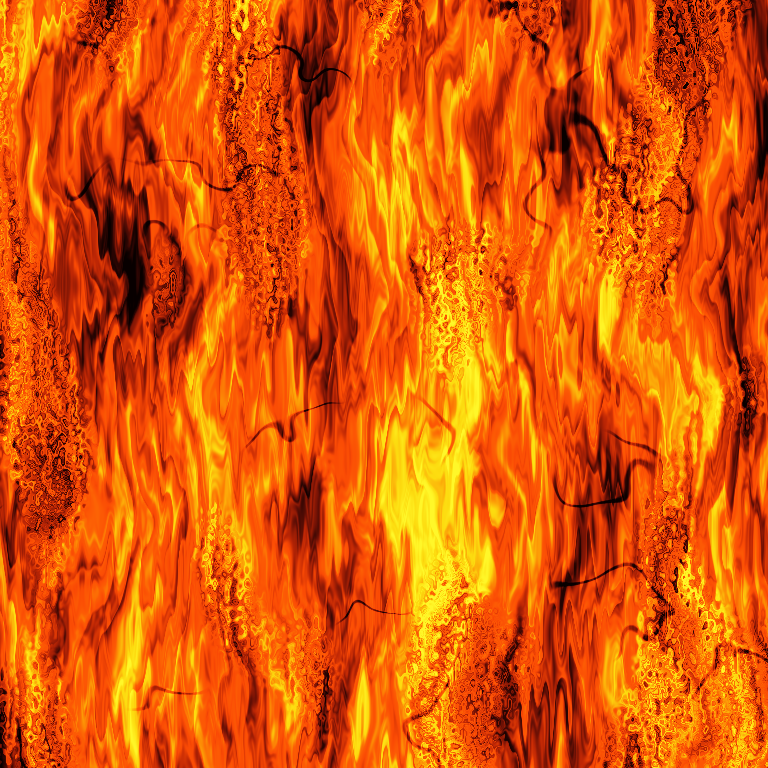
Reproduce this texture procedurally as a three.js fragment shader.

```glsl
// A wall of fire: tall flame sheets, streaks, charred speckle and dark twigs.
// Gradient noise stretched upward is warped and torn into a heat field, which
// has roughly unit variance and is then coloured by a black-to-yellow ramp.
varying vec2 vUv;

vec2 gradientAt(vec2 cell) {
  float angle = 6.2832 * fract(sin(dot(cell, vec2(127.1, 311.7))) * 43758.545);
  return vec2(cos(angle), sin(angle));
}

// Gradient noise scaled to a standard deviation of about one
float noise(vec2 p) {
  vec2 i = floor(p);
  vec2 f = p - i;
  vec2 u = f * f * f * (f * (f * 6.0 - 15.0) + 10.0);
  float a = dot(gradientAt(i), f);
  float b = dot(gradientAt(i + vec2(1.0, 0.0)), f - vec2(1.0, 0.0));
  float c = dot(gradientAt(i + vec2(0.0, 1.0)), f - vec2(0.0, 1.0));
  float d = dot(gradientAt(i + 1.0), f - 1.0);
  return 4.6 * mix(mix(a, b, u.x), mix(c, d, u.x), u.y);
}

// Overlapping sheets: each fades gently on one side and ends sharply on the other
float sheets(vec2 p) {
  float phase = fract(0.75 * noise(p) + 0.3);
  return 3.4 * (phase - smoothstep(0.9, 1.0, phase) - 0.45);
}

// Thin curved lines along the zero crossings of a noise, broken up by a mask
float twigs(vec2 p) {
  vec2 bent = p + 0.012 * vec2(noise(p * 17.0 + 5.3), noise(p * 19.0 + 8.7));
  float line = 1.0 - smoothstep(0.03, 0.13, abs(noise(bent * vec2(4.5, 6.0) + 61.4)));
  return line * smoothstep(0.2, 0.9, noise(p * 5.0 + 23.6));
}

vec3 fireColor(float heat) {
  vec3 color = mix(vec3(0.03, 0.0, 0.0), vec3(0.16, 0.02, 0.01), smoothstep(-2.9, -2.1, heat));
  color = mix(color, vec3(0.45, 0.07, 0.02), clamp((heat + 2.1) / 0.6, 0.0, 1.0));
  color = mix(color, vec3(0.74, 0.15, 0.02), clamp((heat + 1.5) / 0.65, 0.0, 1.0));
  color = mix(color, vec3(0.98, 0.29, 0.02), clamp((heat + 0.85) / 0.7, 0.0, 1.0));
  color = mix(color, vec3(0.99, 0.36, 0.02), clamp((heat + 0.15) / 0.6, 0.0, 1.0));
  color = mix(color, vec3(0.99, 0.56, 0.02), clamp((heat - 0.45) / 0.55, 0.0, 1.0));
  color = mix(color, vec3(0.99, 0.86, 0.06), clamp((heat - 1.0) / 0.75, 0.0, 1.0));
  return mix(color, vec3(1.0, 0.97, 0.16), smoothstep(1.75, 2.7, heat));
}

void main() {
  vec2 p = vUv;

  // Warp: broad sway, small flicker, and vertical tearing that is rough in patches
  float torn = smoothstep(0.1, 1.2, noise(p * vec2(7.0, 3.0) + 40.3));
  vec2 q = p;
  q.x += 0.016 * noise(p * vec2(5.0, 4.0) + 11.2);
  q.x += 0.005 * noise(p * vec2(20.0, 14.0) + 31.8);
  q.y += 0.028 * noise(p * vec2(85.0, 9.0) + 3.4);
  q.y += 0.05 * torn * noise(p * vec2(130.0, 85.0) + 17.1);

  // Heat from broad columns down to fine fibres
  float heat = 0.2;
  heat += 0.50 * noise(q * vec2(5.0, 1.6) + 7.7);
  heat += 0.45 * noise(q * vec2(13.0, 4.0) + 52.1);
  heat += 0.36 * sheets(q * vec2(11.0, 3.2) + 83.5);
  heat += 0.40 * noise(q * vec2(30.0, 8.0) + 29.9);
  heat += 0.27 * noise(q * vec2(70.0, 10.0) + 71.6);
  heat += 0.20 * noise(q * vec2(120.0, 45.0) + 13.3);

  // Char: a dark flue, sooty side edges, crusty speckle and twigs
  float sway = p.x + 0.012 * noise(vec2(2.6, p.y * 5.0));
  heat -= 0.9 * exp(-pow((sway - 0.43) / 0.035, 2.0));
  heat -= 0.9 * smoothstep(0.44, 0.51, abs(sway - 0.5));
  heat -= 1.1 * torn * smoothstep(0.2, 0.9, noise(q * vec2(60.0, 35.0) + 47.2));
  heat -= 1.5 * twigs(p);

  gl_FragColor = vec4(fireColor(heat), 1.0);
}
```
